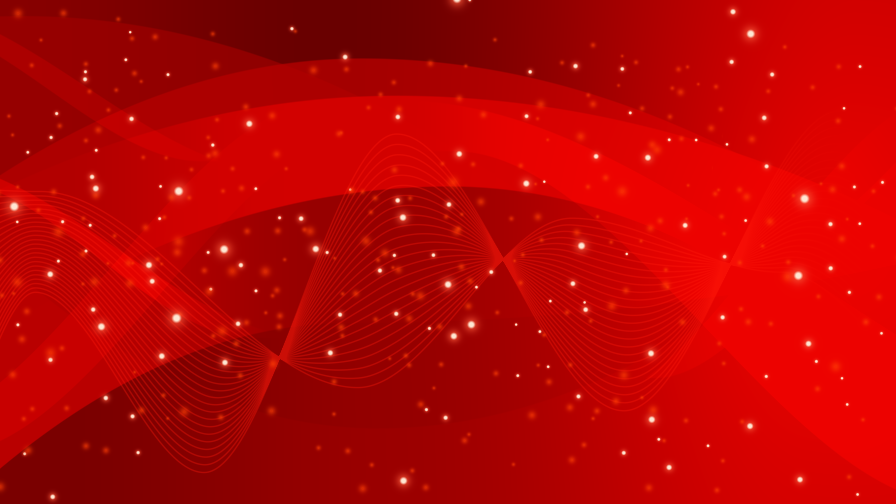
Give the GLSL for this background, as a WebGL 2 fragment shader.

```glsl
#version 300 es
precision highp float;
// Red abstract background: translucent arches and ribbons over a gradient,
// a mesh of fine lines blended between two waves, and scattered sparkles.
// Lengths are in canvas heights, with the origin at the lower left.
uniform vec2 u_resolution;
out vec4 fragColor;

const vec3 GLOW_ORANGE = vec3(1.0, 0.25, 0.02);
const vec3 GLOW_ROSE = vec3(0.97, 0.34, 0.22);
const vec3 CORE_WHITE = vec3(1.0, 0.94, 0.86);
const vec3 LINE_RED = vec3(1.0, 0.10, 0.04);
const int KNOTS = 7;
const int LINES = 24;

// Extremes of the two waves that bound the line mesh
const vec2 STEEP_WAVE[KNOTS] = vec2[KNOTS](
    vec2(-0.14, 0.07), vec2(0.07, 0.42), vec2(0.405, 0.0625), vec2(0.787, 0.734),
    vec2(1.238, 0.185), vec2(1.667, 0.78), vec2(2.0, 0.5));
const vec2 GENTLE_WAVE[KNOTS] = vec2[KNOTS](
    vec2(-0.3, 0.64), vec2(0.08, 0.62), vec2(0.71, 0.231), vec2(1.134, 0.567),
    vec2(1.55, 0.46), vec2(2.0, 0.1), vec2(2.2, 0.1));

vec3 hash3(vec2 cell) {
    vec3 q = fract(cell.xyx * vec3(0.1031, 0.1030, 0.0973));
    q += dot(q, q.yxz + 33.33);
    return fract((q.xxy + q.yzz) * q.zyx);
}

// S-shaped height from point a to point b
float swoop(float x, vec2 a, vec2 b) {
    return mix(a.y, b.y, smoothstep(a.x, b.x, x));
}

float wave(float x, vec2 knots[KNOTS]) {
    float y = knots[0].y;
    for (int i = 1; i < KNOTS; i++)
        y += swoop(x, vec2(knots[i - 1].x, 0.0), vec2(knots[i].x, knots[i].y - knots[i - 1].y));
    return y;
}

// Parabola with a separate bend on each side of its top
float arch(float x, vec2 top, float bendLeft, float bendRight) {
    float d = x - top.x;
    return top.y - (d < 0.0 ? bendLeft : bendRight) * d * d;
}

float below(float y, float edge, float soft) {
    return smoothstep(-soft, soft, edge - y);
}

// Sheet between two swoops given as (start, end); it fades toward its end
float ribbon(vec2 p, vec4 low, vec4 high, float soft) {
    float sheet = below(p.y, swoop(p.x, high.xy, high.zw), soft)
        * (1.0 - below(p.y, swoop(p.x, low.xy, low.zw), soft));
    float ahead = clamp((p.x - high.x) / (high.z - high.x), 0.0, 1.0);
    return sheet * smoothstep(0.0, 0.15, ahead) * (1.0 - smoothstep(0.55, 0.95, ahead));
}

// Fine lines at even steps between two waves, thin even where steep
float mesh(vec2 p, float pixel) {
    float dx = 0.002;
    vec2 here = vec2(wave(p.x, STEEP_WAVE), wave(p.x, GENTLE_WAVE));
    vec2 next = vec2(wave(p.x + dx, STEEP_WAVE), wave(p.x + dx, GENTLE_WAVE));
    vec2 slope = (next - here) / dx;
    float ink = 0.0;
    for (int i = 0; i < LINES; i++) {
        float t = float(i) / float(LINES - 1);
        float s = mix(slope.x, slope.y, t);
        float d = abs(p.y - mix(here.x, here.y, t)) / sqrt(1.0 + s * s);
        ink += 1.0 - smoothstep(0.0, 0.0008 + pixel, d);
    }
    return min(ink, 1.5) * (1.0 - smoothstep(1.4, 1.72, p.x));
}

// One jittered spark per cell; returns core and halo strength
vec2 sparks(vec2 p, float size, float radius, float chance, float seed, float pixel) {
    vec2 cell = floor(p / size);
    vec3 h = hash3(cell + seed);
    vec3 k = hash3(cell + seed + 71.0);
    vec2 center = (cell + 0.22 + 0.56 * h.xy) * size;
    float band = exp(-pow((center.y - 0.56) / 0.48, 2.0)) * (1.0 - 0.3 * smoothstep(1.2, 1.7, p.x));
    float r = radius * mix(0.6, 1.0, k.x);
    float d = length(p - center);
    float core = 1.0 - smoothstep(r * 0.3, r * 0.7 + pixel, d);
    return step(h.z, chance * band) * vec2(core, exp(-d * d / (r * r * 1.7)));
}

void main() {
    vec2 p = gl_FragCoord.xy / u_resolution.y;
    float pixel = 1.0 / u_resolution.y;
    float right = smoothstep(0.65, 1.7, p.x);

    // Gradient, then stacked arches from top to bottom
    float red = mix(0.41, 0.79, right) + 0.12 * (1.0 - smoothstep(0.0, 0.65, p.x));
    red = mix(red, mix(0.61, 0.80, right), 0.75 * below(p.y, arch(p.x, vec2(0.046, 0.968), 0.3, 0.36), pixel));
    red = mix(red, mix(0.70, 0.82, right), 0.8 * below(p.y, arch(p.x, vec2(0.718, 0.884), 0.45, 0.34), pixel));
    float middle = mix(0.70, 0.85, smoothstep(0.1, 0.6, p.x));
    red = mix(red, middle, 0.85 * below(p.y, arch(p.x, vec2(0.787, 0.81), 0.3, 0.25), pixel));
    float shade = mix(0.70, 0.57, smoothstep(0.25, 0.65, p.x)) + 0.24 * smoothstep(0.75, 1.55, p.x);
    red = mix(red, shade, 0.92 * below(p.y, arch(p.x, vec2(0.891, 0.63), 0.36, 0.5), pixel));
    float ground = mix(0.43, 0.58, smoothstep(0.1, 0.8, p.x)) + 0.20 * smoothstep(0.75, 1.6, p.x);
    red = mix(red, ground, 0.92 * below(p.y, arch(p.x, vec2(0.694, 0.359), 0.6, -0.1), pixel));
    red += 0.025 * below(p.y, arch(p.x, vec2(0.75, 0.15), -0.6, -0.5), pixel);

    // Ribbons that sweep across the arches
    float light = 0.08 * ribbon(p, vec4(-0.2, 0.96, 0.4, 0.68), vec4(-0.2, 0.99, 0.55, 0.66), pixel);
    light += 0.13 * ribbon(p, vec4(-0.1, 0.64, 0.5, 0.33), vec4(-0.15, 0.68, 0.62, 0.33), pixel);
    light += 0.06 * ribbon(p, vec4(-0.1, 0.1, 0.75, 0.75), vec4(-0.2, 0.15, 0.65, 0.80), pixel);
    light += 0.07 * ribbon(p, vec4(0.9, 0.7, 1.9, 0.0), vec4(0.8, 0.80, 2.4, 0.1), pixel);
    light += 0.04 * ribbon(p, vec4(1.3, 0.25, 1.9, 0.7), vec4(1.15, 0.2, 1.9, 0.82), pixel);
    vec2 fromGlow = p - vec2(1.68, 0.5);
    light += 0.11 * exp(-5.0 * dot(fromGlow, fromGlow));
    red = min(red + light, 0.93);
    vec3 color = vec3(red, 0.01 * smoothstep(0.75, 0.95, red), 0.0);
    color = mix(color, LINE_RED, 0.36 * mesh(p, pixel));

    // Sparkles: orange dust, small and large white lights
    for (int i = 0; i < 4; i++) {
        float n = float(i);
        vec2 dust = sparks(p + n * 0.037, 0.05 + 0.012 * n, 0.0038 + 0.0014 * n, 0.24, 11.0 + 19.0 * n, pixel);
        color = mix(color, GLOW_ORANGE, 0.6 * max(dust.x, dust.y));
        vec2 lights = sparks(p + n * 0.053, 0.075 + 0.022 * n, 0.004 + 0.0032 * n, 0.25, 83.0 + 23.0 * n, pixel);
        color = mix(color, GLOW_ROSE, 0.8 * lights.y);
        color = mix(color, CORE_WHITE, 0.95 * lights.x);
    }
    fragColor = vec4(color, 1.0);
}
```
